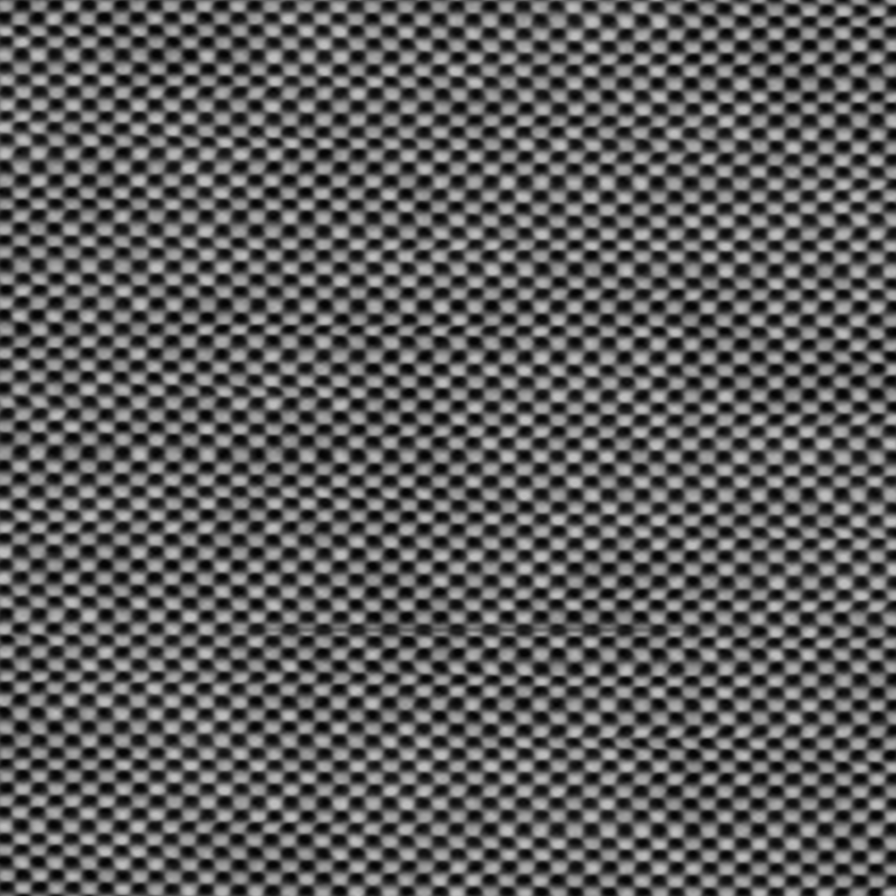
A three.js fragment shader for this texture:

```glsl
// Fine grey plain weave: staggered soft light stitches over black gaps, with uneven threads.
varying vec2 vUv;

const float TAU = 6.2831853;

float hash(vec2 p) {
  return fract(sin(dot(p, vec2(127.1, 311.7))) * 43758.5453);
}

float noise(vec2 p) {
  vec2 i = floor(p);
  vec2 f = fract(p);
  f = f * f * (3.0 - 2.0 * f);
  return mix(mix(hash(i), hash(i + vec2(1.0, 0.0)), f.x),
             mix(hash(i + vec2(0.0, 1.0)), hash(i + vec2(1.0, 1.0)), f.x), f.y);
}

// Checkered wave: +1 on a raised stitch, -1 in a gap
float weave(vec2 p) {
  return cos(TAU * p.x) * cos(0.5 * TAU * p.y);
}

void main() {
  // 26.75 stitches across and 72 rows up, every other row shifted by half a stitch
  vec2 thread = vUv * vec2(26.75, 72.0) - vec2(0.66, 36.44);

  // Threads sag gently to the right and wander a little
  thread.y += 0.2 * sin(3.0 * (vUv.x - 0.375));
  thread.y += 0.35 * (noise(vec2(vUv.x * 3.0, thread.y * 0.6)) - 0.5);
  thread.x += 0.14 * (noise(vec2(vUv.x * 4.0, thread.y * 0.8) + 40.0) - 0.5);

  // Stitches lean down and gaps lean up, which sharpens each lower edge
  float height = weave(thread);
  height = weave(thread + vec2(0.0, 0.12 * height));
  float shade = 0.36 + height * (0.58 - 0.25 * abs(height));

  // Uneven stitches, broad tone shifts and fine fibre grain
  shade *= 0.9 + 0.2 * noise(thread * vec2(2.0, 1.0) + 80.0);
  shade += 0.05 * (noise(vUv * vec2(9.0, 14.0)) - 0.5);
  shade += 0.07 * (noise(vUv * vec2(190.0, 230.0)) - 0.5);

  // One pinched row leaves a thin dull seam
  float seam = exp(-pow((vUv.y - 0.297) / 0.0035, 2.0));
  seam *= smoothstep(0.2, 0.35, vUv.x) * (1.0 - smoothstep(0.68, 0.84, vUv.x));
  shade = mix(shade, 0.22 + 0.25 * (shade - 0.36), 0.7 * seam);

  gl_FragColor = vec4(vec3(clamp(shade, 0.02, 0.74)), 1.0);
}
```
